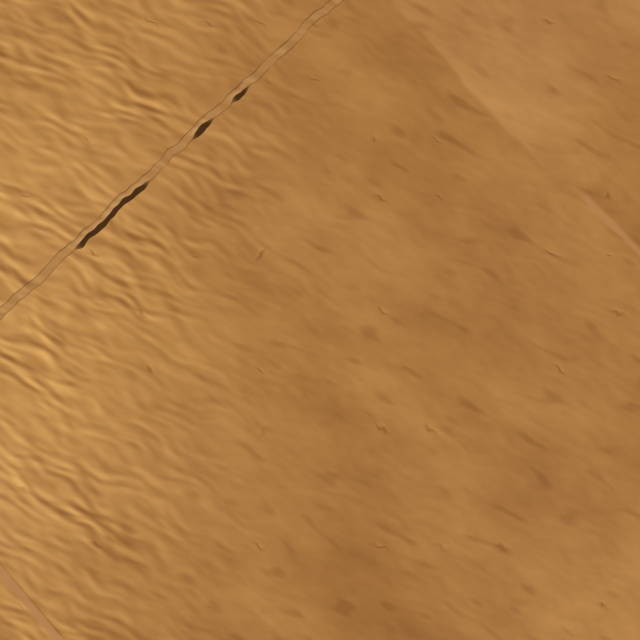
Write a WebGL 1 fragment shader that draws this texture.

```glsl
precision highp float;
// Worn tan leather-like surface: soft blotches, and slanted wrinkles that are
// embossed from stretched gradient noise and fade out to the right.
// A split seam, a few folds and scattered nicks are laid over it.

uniform vec2 u_resolution;

const vec3 DARK_TAN = vec3(0.625, 0.428, 0.230);
const vec3 LIGHT_TAN = vec3(0.835, 0.625, 0.360);
const vec3 CRACK_COLOR = vec3(0.24, 0.15, 0.07);
const vec3 LIP_COLOR = vec3(0.68, 0.495, 0.300);
const vec3 FOLD_COLOR = vec3(0.71, 0.505, 0.325);
const float GRAIN_ANGLE = -0.52;
const vec2 WRINKLE_FREQ = vec2(16.0, 58.0);
const float WRINKLE_DEPTH = 0.85;
const float BASE_TONE = 0.17;
const float BLOTCH_DEPTH = 0.34;
const float SMUDGE_DEPTH = 0.16;
const float WORN_LIGHT = 0.22;
const float GLOW_LIGHT = 0.32;
const float NICK_CELLS = 11.0;
const vec2 SEAM_START = vec2(0.0, 0.5);
const vec2 SEAM_END = vec2(0.534, 1.0);

vec2 hash2(vec2 p) {
  vec3 q = fract(vec3(p.xyx) * vec3(0.1031, 0.1030, 0.0973));
  q += dot(q, q.yzx + 33.33);
  return fract((q.xx + q.yz) * q.zy);
}

float corner(vec2 cell, vec2 offset) {
  float angle = 6.2832 * hash2(cell).x;
  return dot(vec2(cos(angle), sin(angle)), offset);
}

// Gradient noise, centred on zero.
float noise(vec2 p) {
  vec2 i = floor(p), f = fract(p), e = vec2(1.0, 0.0);
  vec2 w = f * f * f * (f * (f * 6.0 - 15.0) + 10.0);
  float low = mix(corner(i, f), corner(i + e, f - e), w.x);
  float high = mix(corner(i + e.yx, f - e.yx), corner(i + 1.0, f - 1.0), w.x);
  return mix(low, high, w.y);
}

float fbm(vec2 p) {
  float sum = 0.0, amp = 1.0;
  for (int i = 0; i < 4; i++) {
    sum += amp * noise(p);
    p = p * 2.03 + 17.3;
    amp *= 0.5;
  }
  return sum;
}

vec2 rotate(vec2 p, float a) {
  return vec2(cos(a) * p.x + sin(a) * p.y, cos(a) * p.y - sin(a) * p.x);
}

// Distance along a line from a to b, and signed distance to its left.
vec2 lineCoords(vec2 p, vec2 a, vec2 b) {
  vec2 dir = normalize(b - a);
  p -= a;
  return vec2(dot(p, dir), dir.x * p.y - dir.y * p.x);
}

float band(float x, float from, float to, float soft) {
  return smoothstep(from - soft, from + soft, x)
       * (1.0 - smoothstep(to - soft, to + soft, x));
}

float wrinkleHeight(vec2 g) {
  vec2 q = g * WRINKLE_FREQ;
  q.y += 1.2 * noise(g * vec2(13.0, 18.0) + 5.0);
  return noise(q) + 0.6 * noise(q * vec2(2.1, 1.8) + 9.0);
}

// Sparse short cuts, one at most in each cell; dark side and lit side.
float nicks(vec2 p) {
  vec2 cell = floor(p * NICK_CELLS);
  vec2 r = hash2(cell + 41.0), s = hash2(cell + 87.0);
  vec2 q = fract(p * NICK_CELLS) - 0.35 - 0.3 * r;
  q = rotate(q, GRAIN_ANGLE + (s.x > 0.85 ? 1.5 : 0.5 * (s.x - 0.4)));
  q.y += 0.08 * noise(q * 7.0 + cell);
  q.x /= 0.06 + 0.2 * s.y;
  float body = exp(-q.x * q.x * 3.0) * smoothstep(0.6, 0.9, r.y);
  return body * (exp(-pow(q.y / 0.025, 2.0))
       - 0.35 * exp(-pow((q.y - 0.045) / 0.025, 2.0)));
}

void main() {
  vec2 p = gl_FragCoord.xy / u_resolution;
  float soft = max(0.0012, 0.7 / u_resolution.y);
  vec2 seam = lineCoords(p, SEAM_START, SEAM_END);
  seam.y += 0.007 * noise(vec2(seam.x * 17.0, 3.0))
          + 0.003 * noise(vec2(seam.x * 55.0, 8.0));
  float upper = smoothstep(-soft, soft, seam.y);

  // Broad light and blotches.
  vec2 grain = rotate(p, GRAIN_ANGLE + 0.07 * step(0.0, seam.y));
  float cloud = fbm(grain * vec2(3.2, 5.0) + 2.0);
  float worn = 1.0 - smoothstep(0.06, 0.54, p.x + 0.14 * (0.6 - p.y) + 0.18 * cloud);
  vec2 glowOffset = (p - vec2(0.03, 0.50)) / vec2(0.25, 0.28);
  float tone = BASE_TONE + BLOTCH_DEPTH * cloud + WORN_LIGHT * worn
             + GLOW_LIGHT * exp(-dot(glowOffset, glowOffset));
  tone += SMUDGE_DEPTH * fbm(grain * vec2(9.0, 17.0) + 23.0);

  // Embossed wrinkles, deep on the worn side and faint elsewhere.
  vec2 lightStep = vec2(0.0035, 0.0078);
  vec2 g = grain + 0.37 * step(0.0, seam.y);
  float relief = wrinkleHeight(g) - wrinkleHeight(g + lightStep);
  float patchy = 0.75 + 0.8 * noise(p * 7.0 + 30.0);
  tone += WRINKLE_DEPTH * relief * patchy * mix(0.10, 0.85, worn);
  float streak = noise(grain * vec2(17.0, 52.0) + 60.0);
  tone -= 0.28 * smoothstep(0.2, 0.6, streak) * (1.0 - 0.3 * worn);
  tone += 0.07 * fbm(grain * vec2(38.0, 75.0));
  tone -= 0.42 * nicks(p);

  // Overlapping sheet at the upper right, with shade along its edge.
  vec2 sheet = lineCoords(p, vec2(0.61, 1.0), vec2(0.835, 0.75));
  sheet.y += 0.012 * noise(p * 13.0);
  float sheetSpan = 1.0 - smoothstep(0.29, 0.37, sheet.x);
  float onSheet = smoothstep(-0.004, 0.006, sheet.y);
  float shade = exp(-abs(sheet.y) / 0.07) * (1.0 - onSheet);
  tone += sheetSpan * (0.13 * onSheet - 0.20 * shade * smoothstep(-0.1, 0.25, sheet.x));

  // Folds at the right and lower left borders.
  vec2 flap = lineCoords(p, vec2(0.905, 0.70), vec2(1.0, 0.605));
  float flapSpan = smoothstep(-0.005, 0.02, flap.x);
  tone -= 0.32 * flapSpan * smoothstep(0.003, 0.01, flap.y)
        * exp(-max(flap.y, 0.0) / 0.05);
  vec2 fold = lineCoords(p, vec2(0.0, 0.108), vec2(0.1, -0.01));
  float foldMask = band(fold.y, -0.006, 0.006, 0.002);
  float flapMask = flapSpan * band(flap.y, -0.004, 0.004, 0.002);
  tone -= 0.3 * band(fold.y, 0.006, 0.009, 0.002);

  vec3 color = mix(DARK_TAN, LIGHT_TAN, clamp(tone, -0.2, 1.2));
  color.b += 0.012 * noise(p * 3.0 + 12.0) + 0.012 * onSheet * sheetSpan;
  color = mix(color, FOLD_COLOR, 0.75 * max(foldMask, flapMask));

  // Seam: a pale lip, a hairline and three open gaps.
  float lip = band(seam.y, 0.0, 0.013, 0.002);
  color = mix(color, LIP_COLOR + 0.06 * relief, 0.7 * lip);
  float rim = band(seam.y, 0.012, 0.014, soft) + 0.8 * band(seam.y, -0.001, 0.001, soft);
  color = mix(color, CRACK_COLOR, 0.32 * rim * (0.8 + noise(vec2(seam.x * 30.0, 1.0))));
  float gap = band(seam.x, 0.165, 0.315, 0.012)
            + band(seam.x, 0.415, 0.455, 0.010)
            + band(seam.x, 0.500, 0.530, 0.010);
  float gapWidth = 0.0042 * gap * (1.0 + 0.8 * noise(vec2(seam.x * 45.0, 6.0)));
  float opening = 1.0 - smoothstep(gapWidth - soft, gapWidth + soft, abs(seam.y));
  color = mix(color, CRACK_COLOR, 0.9 * opening * min(gap, 1.0));
  color += 0.05 * band(seam.y, 0.004, 0.009, 0.002) * min(gap, 1.0) * upper;

  gl_FragColor = vec4(color, 1.0);
}
```
